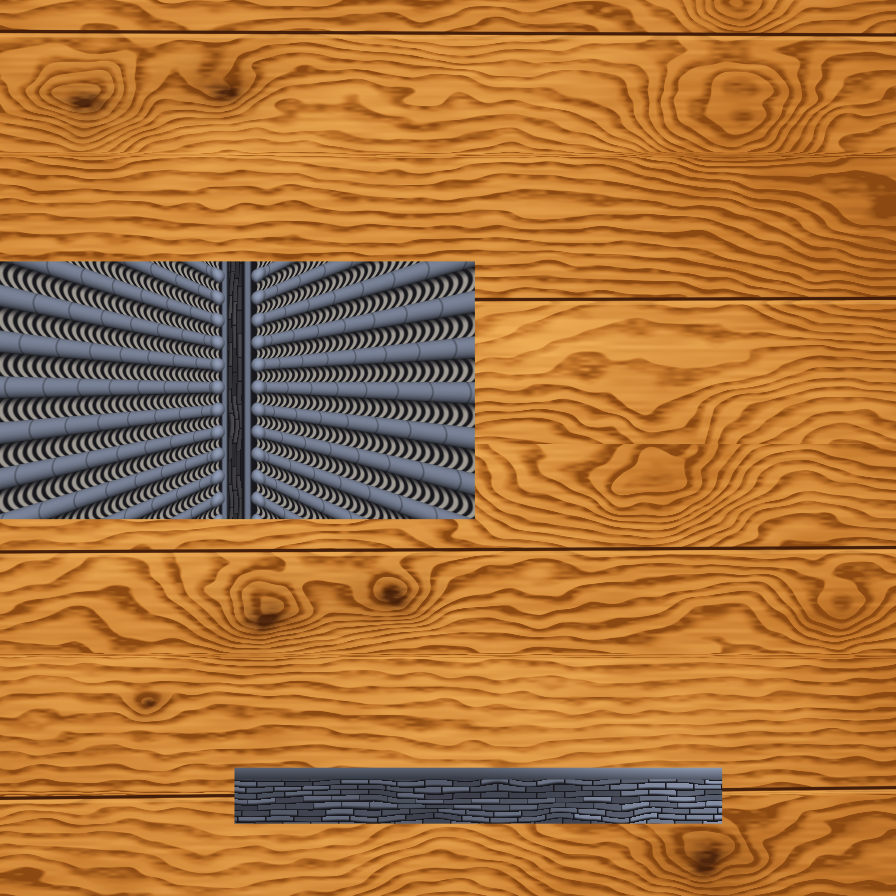
Give the GLSL for this texture, as a Shadertoy shader.

```glsl
// Oak planks with two inset panels: a fan of roof tiles and a strip of slate.
// Grain is the contours of noise raised by knots; tiles are a converging
// repeat of tubes and crescents beside a ridge; slates are jittered cells.
const vec3 LIGHT = vec3(.93, .67, .33), MID = vec3(.77, .47, .17);
const vec3 DARK = vec3(.55, .29, .07), BURNT = vec3(.24, .1, .03);
const vec3 BLUE = vec3(.53, .57, .66), GREY = vec3(.62, .6, .57);
const vec3 SHADOW = vec3(.09, .09, .11);
const vec4 ROOF_BOX = vec4(-.1, .4206, .53, .7083); // left, bottom, right, top
const vec4 SLATE_BOX = vec4(.2617, .0807, .806, .1432);
const float RIDGE_X = .2656, RIDGE_HALF = .0208;
const float ROW_START = .0248, ROW_GROWTH = .108; // tube spacing
const float CRESCENTS = 42., GRAIN_LINES = 58.;
// Seams: height at the left, slope. Joints: board edges within a plank.
const vec2 SEAMS[4] = vec2[4](vec2(.965, -.004), vec2(.664, .003),
  vec2(.384, .005), vec2(.109, .012));
const vec3 JOINTS = vec3(.827, .505, .268);
// Knots: centre, radius, ring strength (negative: no burnt core).
const vec4 KNOTS[11] = vec4[11](
  vec4(.098, .883, .042, 5), vec4(.247, .902, .032, 4), vec4(.82, .865, .06, -6),
  vec4(.297, .31, .042, 5), vec4(.436, .329, .032, 4), vec4(.167, .213, .013, 1.5),
  vec4(.788, .039, .042, 5), vec4(.75, .466, .055, -5), vec4(.925, .315, .038, -4),
  vec4(.82, .992, .03, -4), vec4(1, .73, .095, -5));

float hash(vec2 p) {
  vec3 q = fract(p.xyx * .1031);
  q += dot(q, q.yzx + 33.33);
  return fract((q.x + q.y) * q.z);
}
float noise(vec2 p) {
  vec2 i = floor(p), f = fract(p);
  f = f * f * (3. - 2. * f);
  return mix(mix(hash(i), hash(i + vec2(1, 0)), f.x),
    mix(hash(i + vec2(0, 1)), hash(i + 1.), f.x), f.y);
}
float fbm(vec2 p) {
  return .6 * noise(p) + .28 * noise(p * 2.1 + 7.3) + .12 * noise(p * 4.3 + 3.1);
}
float band(float low, float high, float x, float soft) {
  return smoothstep(low - soft, low + soft, x) * (1. - smoothstep(high - soft, high + soft, x));
}
float boxMask(vec2 p, vec4 b, float px) {
  vec2 d = abs(p - .5 * (b.xy + b.zw)) - .5 * (b.zw - b.xy);
  return clamp(.5 - max(d.x, d.y) / px, 0., 1.);
}
vec3 wood(vec2 p, float px) {
  // Boards shift the noise; calm boards have straighter grain
  float board = dot(step(JOINTS, vec3(p.y)), vec3(1)), groove = 0., lip = 0.;
  for (int i = 0; i < 4; i++) {
    float d = p.y - SEAMS[i].x - SEAMS[i].y * p.x;
    board += step(0., d);
    groove += band(-.0018, .0018, d, .7 * px);
    lip += band(-.0065, -.002, d, px);
  }
  float calm = band(.666, .827, p.y, .004) + band(.115, .268, p.y, .004);
  vec2 q = p + vec2(board * 3.7 + 11., 5);
  float field = GRAIN_LINES * p.y + mix(7.5, 2.8, calm) * fbm(q * vec2(4, 9))
    + .5 * noise(q * vec2(35, 70));
  // Knots lift the field into rings
  float burnt = 0., swirl = 0.;
  vec2 wobble = .014 * vec2(noise(p * 32.), noise(p * 32. + 9.)) - .007;
  for (int i = 0; i < 11; i++) {
    vec4 k = KNOTS[i];
    vec2 d = (p + wobble - k.xy) / (k.z * vec2(1.6, 1));
    float r2 = dot(d, d), hill = exp(-r2);
    field += abs(k.w) * hill;
    swirl += .22 * hill;
    burnt += step(0., k.w) * (exp(-14. * r2) + .18 * hill);
  }
  // Sawtooth growth lines broken up by pores
  float f = fract(field);
  float line = smoothstep(.35, .9, f) * (1. - smoothstep(.9, 1., f));
  line = mix(line, .3, smoothstep(.35, .95, fwidth(field)));
  float pores = noise(q * vec2(95, 330)), patches = fbm(q * vec2(4, 13));
  vec2 off = p - vec2(.42, .52);
  float tone = line * (.35 + .7 * pores) * (.45 + .8 * patches) + swirl
    + .22 * noise(q * vec2(22, 240)) + .3 * (patches - .4) + .65 * dot(off, off);
  vec3 col = mix(LIGHT, MID, clamp(2. * tone, 0., 1.));
  col = mix(col, DARK, clamp(2. * tone - 1., 0., 1.));
  col = mix(col, BURNT, clamp(burnt * (.5 + .7 * pores), 0., .85));
  return mix(mix(col, LIGHT, .65 * lip), BURNT, .95 * groove);
}
float slates(vec2 q) {
  q.y += 1.1 * noise(q * vec2(.9, .3));
  q.x += 9. * hash(vec2(floor(q.y), 3));
  float seed = hash(floor(q) + 40.);
  vec2 f = fract(q);
  return smoothstep(.05, .2 + .45 * seed, f.y) * smoothstep(0., .08, f.x) * mix(.4, 1., seed);
}
vec3 roof(vec2 p, float px) {
  float right = step(RIDGE_X, p.x), away = abs(p.x - RIDGE_X) - RIDGE_HALF;
  float spacing = ROW_START + ROW_GROWTH * max(away, 0.);
  float row = (p.y - mix(.5677, .5742, right)) / spacing + .25 * right;
  float along = CRESCENTS * log(spacing / ROW_START);
  // Crescents in the valleys, shaded by the tube above
  float g = (fract(row) - .5) / .28;
  float crescent = band(.18, .7, fract(along + .8 * g * g), .14);
  vec3 col = mix(SHADOW, GREY, crescent * (1. - .85 * smoothstep(.1, 1., g)));
  // Jointed tubes
  float r = fract(row + .5) - .5, n = clamp(r / .25, -1., 1.);
  float joint = abs(fract(along / 4. + .37 * floor(row + .5) + .12 * n * n) - .5);
  float light = (.3 + .55 * sqrt(1. - n * n) + .22 * n) * (.72 + .28 * smoothstep(0., .05, joint));
  col = mix(col, BLUE * light, band(-.24, .24, r, .7 * px / spacing));
  // Ridge: stacked core between two standing tubes
  float e = (p.x - RIDGE_X) / RIDGE_HALF;
  vec3 ridge = SHADOW + .32 * GREY * slates(p.yx * vec2(38, 190)) * band(-.5, .2, e, .05);
  float pipe = 1. - min(abs(e + .72) / .2, abs(e - .52) / .24);
  col = mix(mix(ridge, .8 * BLUE, smoothstep(0., .7, pipe)), col, smoothstep(-px, px, away));
  // Rounded tube ends
  float bead = length(vec2(away - .002, r * spacing)) / .0085;
  return mix(col, BLUE * (1.05 - .55 * bead * bead + .2 * n), 1. - smoothstep(.85, 1.05, bead));
}
vec3 slateStrip(vec2 p) {
  float lit = .72 + .4 * smoothstep(.5, .8, p.x), n = (p.y - .1355) / .0065;
  vec3 col = mix(SHADOW, BLUE, slates(p * vec2(32, 150)) * lit);
  return mix(col, BLUE * (.7 + .2 * n) * lit, smoothstep(-1., -.7, n)); // coping on top
}
void mainImage(out vec4 fragColor, in vec2 fragCoord) {
  vec2 p = fragCoord / iResolution.xy;
  float px = 1. / iResolution.y;
  vec3 col = mix(wood(p, px), roof(p, px), boxMask(p, ROOF_BOX, px));
  fragColor = vec4(mix(col, slateStrip(p), boxMask(p, SLATE_BOX, px)), 1);
}
```
